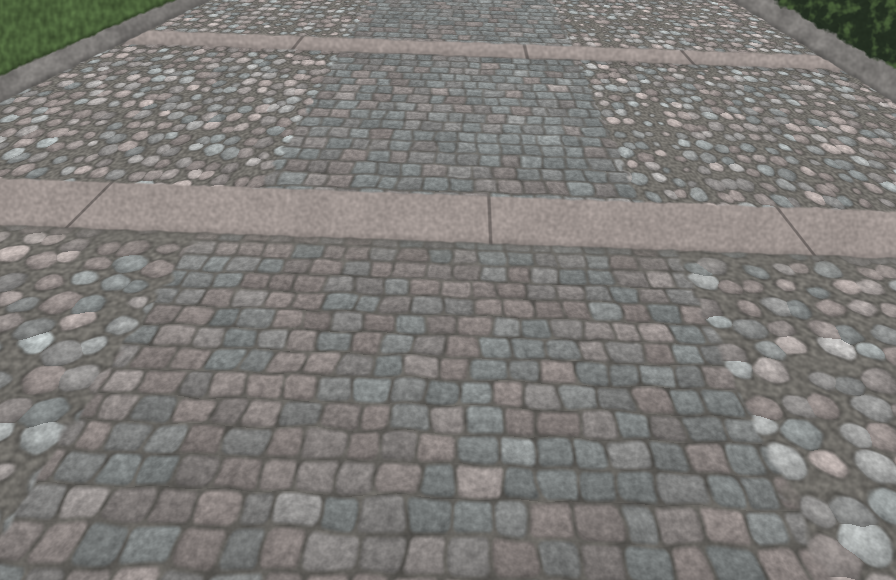
Write a WebGL 2 fragment shader that draws this texture.

```glsl
#version 300 es
precision highp float;
// A paved path in perspective: setts down the middle, rounded pebbles at the
// sides, two granite bands across, and kerbs with grass and shrubs in the corners.
// Screen points are projected to the ground, then tiled by jittered cells.
#define VANISH vec2(0.817, -0.31)
#define TILT 0.037
#define NEAR_BAND vec2(0.337, 0.418)
#define FAR_BAND vec2(0.0726, 0.0968)
#define NEAR_EDGES vec2(-0.65, 0.475)
#define FAR_EDGES vec2(-0.565, 0.44)
#define JOINT_GAP 0.042
#define GRAIN 0.08

uniform vec2 u_resolution;
out vec4 fragColor;

const vec3 DIRT = vec3(0.435, 0.425, 0.405);
const vec3 GRANITE = vec3(0.61, 0.572, 0.556);
const vec3 KERB = vec3(0.47, 0.46, 0.45);
const vec3 LEAF = vec3(0.28, 0.36, 0.22);
const vec3 SHADE = vec3(0.14, 0.18, 0.13);

float hash(vec2 p) {
  vec3 q = fract(vec3(p.xyx) * 0.1031);
  q += dot(q, q.yzx + 33.33);
  return fract((q.x + q.y) * q.z);
}
vec2 gradient(vec2 cell) {
  float a = 6.2832 * hash(cell);
  return vec2(cos(a), sin(a));
}
float noise(vec2 p) {
  vec2 i = floor(p), f = p - i, w = f * f * f * (f * (f * 6.0 - 15.0) + 10.0);
  vec2 e = vec2(1.0, 0.0);
  float low = mix(dot(gradient(i), f), dot(gradient(i + e), f - e), w.x);
  float high = mix(dot(gradient(i + e.yx), f - e.yx), dot(gradient(i + 1.0), f - 1.0), w.x);
  return mix(low, high, w.y);
}
float fbm(vec2 p) {
  return noise(p) + 0.5 * noise(p * 2.1 + 7.3) + 0.25 * noise(p * 4.3 + 19.1);
}
float band(float y, vec2 limits, float soft) {
  return smoothstep(-soft, soft, y - limits.x) * smoothstep(-soft, soft, limits.y - y);
}
// Stone hue runs from pink to blue-grey
vec3 stoneTint(float h) {
  return mix(vec3(1.045, 0.985, 0.965), vec3(0.975, 1.01, 1.01), smoothstep(0.15, 0.95, h));
}
float jointAt(float k, float row) {
  return k + 0.26 * (hash(vec2(k, row) + 41.0) - 0.5);
}

// Courses of rounded blocks with uneven joints
vec3 setts(vec2 ground, vec2 size, float pixel, float blue) {
  vec2 g = ground / size;
  g += 0.17 * vec2(noise(g * 0.9), noise(g * 0.8 + 31.0));
  float row = floor(g.y);
  g.x += hash(vec2(row, 5.0)) + 60.0;
  float k = floor(g.x + 0.5);
  k -= step(g.x, jointAt(k, row));
  float left = jointAt(k, row), right = jointAt(k + 1.0, row);
  vec2 q = vec2(g.x - 0.5 * (left + right), fract(g.y) - 0.5);
  float ratio = size.y / size.x, corner = 0.14;
  vec2 extent = vec2(0.5 * (right - left), 0.5 * ratio) - JOINT_GAP;
  vec2 d = abs(q * vec2(1.0, ratio)) - extent + corner;
  float edge = length(max(d, 0.0)) + min(max(d.x, d.y), 0.0) - corner;
  float h = hash(vec2(k, row)), tone = hash(vec2(row, k) + 90.0);
  vec3 stone = (0.505 + 0.09 * (tone - 0.5)) * stoneTint(clamp(h + blue, 0.0, 1.0));
  stone += step(0.95, tone) * 0.04;
  stone *= 1.0 + 0.16 * q.y + 0.17 * fbm(g * 4.0);
  stone *= 1.0 - 0.09 * smoothstep(-0.1, 0.0, edge);
  float soft = 0.03 + pixel;
  vec3 joint = DIRT * (0.86 + 0.3 * noise(g * 1.7));
  return mix(stone, joint, smoothstep(-soft, soft, edge) * mix(1.0, 0.65, min(pixel * 3.0, 1.0)));
}

// Scattered domed stones set in dirt
vec3 pebbles(vec2 ground, vec2 size, float pixel) {
  vec2 g = ground / size + 60.0, cell = floor(g);
  vec3 color = DIRT * (1.0 + 0.22 * fbm(g * 2.0));
  float nearest = 9.0;
  for (int n = 0; n < 9; n++) {
    vec2 c = cell + vec2(n % 3 - 1, n / 3 - 1);
    vec2 h = vec2(hash(c), hash(c + 57.0));
    float buried = smoothstep(0.1, 0.5, noise(c * 0.23)) * 0.2;
    vec2 q = g - c - 0.5 - 0.55 * (h - 0.5);
    float turn = (h.x - 0.5) * 1.6;
    q = mat2(cos(turn), sin(turn), -sin(turn), cos(turn)) * q;
    float radius = 0.34 + 0.2 * hash(c + 13.0) - buried;
    float d = length(q * vec2(0.95, 1.08)) + 0.12 * noise(g * 2.2 + h * 9.0) - radius;
    if (d > nearest) continue;
    nearest = d;
    float tone = 0.50 + 0.19 * h.y * h.y + 0.05 * h.x;
    float dome = clamp(-d / radius, 0.0, 1.0);
    vec3 stone = tone * stoneTint(hash(c + 77.0));
    stone *= 0.83 + 0.24 * sqrt(dome) + 0.26 * q.y + 0.15 * fbm(g * 4.0);
    vec3 gap = DIRT * (0.86 + 0.16 * smoothstep(0.0, 0.2, d) + 0.25 * noise(g * 5.0));
    float soft = 0.05 + 0.7 * pixel;
    color = mix(stone, gap, smoothstep(-soft, soft, d));
  }
  return color;
}

void main() {
  vec2 p = vec2(gl_FragCoord.x, u_resolution.y - gl_FragCoord.y) / u_resolution.y;
  float px = 1.0 / u_resolution.y;
  float y = p.y - TILT * (p.x - 0.8);
  float z = 1.0 / (y - VANISH.y);
  vec2 ground = vec2((p.x - VANISH.x) * z, z);
  bool isNear = y > 0.378;

  // Paving and pebble fields
  vec2 settSize = isNear ? vec2(0.061, 0.045) : vec2(0.066, 0.06);
  vec2 pebbleSize = isNear ? vec2(0.066, 0.052) : vec2(0.05, 0.062);
  vec2 edges = isNear ? NEAR_EDGES : FAR_EDGES;
  float pixel = px * z * max(1.0, z) / settSize.x;
  vec3 color = pebbles(ground, pebbleSize, pixel);
  float wobble = 0.025 * noise(ground * 28.0);
  float paved = band(ground.x + wobble, edges, 0.006 + px * z);
  color = mix(color, setts(ground, settSize, pixel, isNear ? 0.0 : 0.3), paved);
  float dust = isNear ? exp(-max(y - NEAR_BAND.y, 0.0) * 55.0) : 0.0;
  color = mix(color, DIRT * 1.06, 0.65 * dust);

  // Granite bands, worn edges and slab joints
  for (int i = 0; i < 2; i++) {
    vec2 limits = i == 0 ? NEAR_BAND : FAR_BAND;
    vec3 joints = i == 0 ? vec3(-0.965, 0.04, 0.807) : vec3(-0.77, 0.227, 0.934);
    float worn = y + 0.003 * noise(p * 35.0);
    float slab = band(worn, limits, 0.001 + px);
    vec3 gaps = abs(ground.x - joints);
    float gap = min(gaps.x, min(gaps.y, gaps.z)) / z;
    vec3 granite = GRANITE * (1.0 + 0.06 * fbm(p * 14.0) + 0.09 * noise(p * 130.0));
    granite *= 1.0 - 0.1 * smoothstep(limits.y - 0.012, limits.y, worn);
    granite *= 1.0 - 0.3 * (1.0 - smoothstep(0.001, 0.003 + px, gap));
    color *= 1.0 - 0.2 * exp(-abs(worn - limits.y) * 220.0);
    color = mix(color, granite, slab);
  }

  // Corner kerbs, lawn and shrubs
  float rough = 0.008 * fbm(p * 45.0);
  float leftKerb = 0.16 * (1.0 - p.x / 0.363 - p.y / 0.177);
  float rightKerb = 0.846 * ((p.x - 1.26) * 0.63 - p.y);
  float kerb = max(leftKerb, rightKerb);
  vec3 kerbColor = KERB * (1.0 + 0.2 * fbm(p * 30.0)) * (0.8 + 0.2 * smoothstep(0.0, 0.012, kerb));
  color = mix(color, kerbColor, smoothstep(-px, px, kerb + 0.3 * rough));
  float lawn = 0.12 * (1.0 - p.x / 0.302 - p.y / 0.131) + 0.4 * rough;
  vec3 grass = LEAF * (1.0 + 0.3 * noise(p * vec2(110.0, 70.0)) + 0.15 * noise(p * 22.0));
  color = mix(color, grass * (0.7 + 0.3 * smoothstep(0.0, 0.01, lawn)), smoothstep(-px, 2.0 * px, lawn));
  float shrub = 0.867 * ((p.x - 1.331) * 0.574 - p.y) + rough;
  vec3 foliage = mix(SHADE, LEAF, smoothstep(-0.1, 0.6, fbm(p * 38.0)));
  color = mix(color, foliage, smoothstep(-px, 3.0 * px, shrub));

  // Fine grain and a slow fall of light towards the viewer
  color *= 1.0 + GRAIN * (noise(p * 150.0) + noise(p * 83.0)) + 0.04 * noise(p * 3.0);
  color *= 1.03 - 0.06 * p.y;
  fragColor = vec4(clamp(color, 0.0, 1.0), 1.0);
}
```
